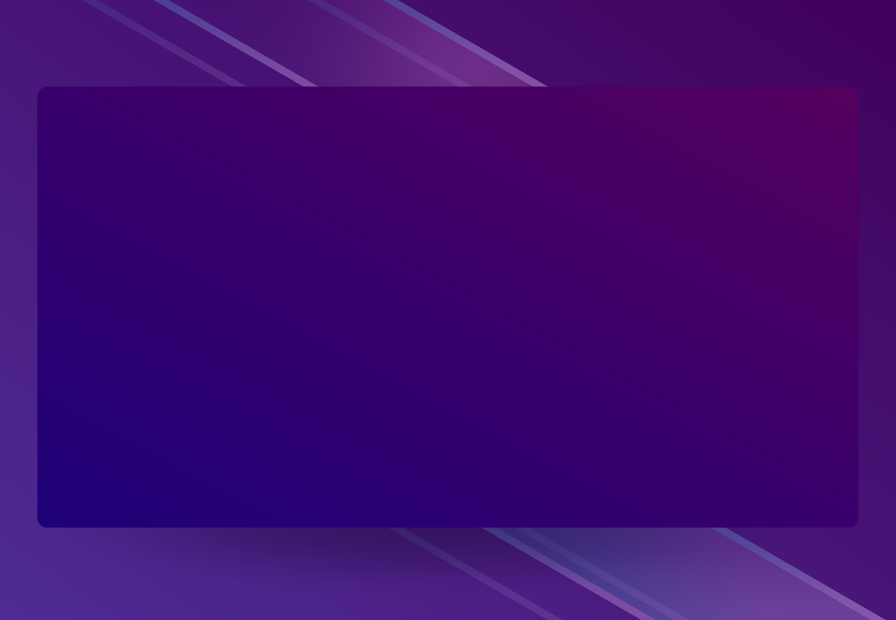
This background is drawn by a Shadertoy shader. Its source:

```glsl
#define PANEL_CENTER vec2(0.0, 0.0047)
#define PANEL_HALF vec2(0.6623, 0.3557)
#define PANEL_RADIUS 0.016
#define STRIPE_WIDTH 0.024
#define STRIPE_SLOPE 1.732
#define FAINT_ALPHA 0.30
#define BRIGHT_ALPHA 0.75
#define SHADOW_ALPHA 0.45

const vec3 VIOLET   = vec3(0.310, 0.170, 0.580);
const vec3 PLUM     = vec3(0.250, 0.000, 0.360);
const vec3 INDIGO   = vec3(0.115, 0.000, 0.470);
const vec3 MAGENTA  = vec3(0.330, 0.000, 0.370);
const vec3 STEEL    = vec3(0.290, 0.310, 0.620);
const vec3 LAVENDER = vec3(0.560, 0.370, 0.690);
const vec3 ORCHID   = vec3(0.470, 0.220, 0.570);
const vec3 TEAL     = vec3(0.250, 0.300, 0.580);
const vec3 LILAC    = vec3(0.450, 0.290, 0.640);
const vec3 SHADE    = vec3(0.140, 0.040, 0.260);

float roundedBox(vec2 p, vec2 halfSize, float radius) {
    vec2 d = abs(p) - halfSize + radius;
    return length(max(d, 0.0)) + min(max(d.x, d.y), 0.0) - radius;
}

// Smooth coverage of the span between two slanted edges
float span(float s, float left, float right, float aa) {
    return smoothstep(left - aa, left + aa, s) * (1.0 - smoothstep(right - aa, right + aa, s));
}

float stripe(float s, float right, float aa) {
    return span(s, right - STRIPE_WIDTH, right, aa);
}

// Two bright and two faint stripes, given by their right edges
float stripes(float s, vec2 bright, vec2 faint, float aa) {
    float alpha = 0.0;
    for (int i = 0; i < 2; i++) {
        alpha = max(alpha, BRIGHT_ALPHA * stripe(s, bright[i], aa));
        alpha = max(alpha, FAINT_ALPHA * stripe(s, faint[i], aa));
    }
    return alpha;
}

// 0 at the lower left corner of a box, 1 at the upper right
float diagonal(vec2 p, vec2 halfSize) {
    return clamp(0.5 + 0.25 * (p.x / halfSize.x + p.y / halfSize.y), 0.0, 1.0);
}

void mainImage(out vec4 fragColor, in vec2 fragCoord) {
    vec2 p = (fragCoord - 0.5 * iResolution.xy) / iResolution.y;
    float px = 1.0 / iResolution.y;
    float s = p.x + STRIPE_SLOPE * p.y;

    // Backdrop
    vec2 canvasHalf = vec2(0.5 * iResolution.x / iResolution.y, 0.5);
    vec3 color = mix(VIOLET, PLUM, diagonal(p, canvasHalf));

    // Soft shadow below the panel
    vec2 toShadow = (p - vec2(-0.04, -0.34)) / vec2(0.66, 0.125);
    float shadow = 1.0 - smoothstep(0.1, 1.0, length(toShadow));
    color = mix(color, SHADE, 0.8 * SHADOW_ALPHA * shadow);

    // Upper beam with a warm glow
    float upper = smoothstep(0.15, 0.33, p.y);
    float glow = exp(-dot(p - vec2(0.04, 0.385), p - vec2(0.04, 0.385)) / 0.05);
    color = mix(color, ORCHID, 0.75 * glow * upper * span(s, 0.415, 0.785, px));

    // Lower beam, cool at its left edge
    float lower = smoothstep(0.15, 0.33, -p.y);
    vec3 beam = mix(TEAL, LILAC, smoothstep(0.15, 0.55, p.x));
    float beamAlpha = mix(0.45, 0.8, smoothstep(-0.36, -0.5, p.y));
    color = mix(color, beam, beamAlpha * lower * span(s, -0.530, -0.160, px));

    // Stripes turn from steel blue to lavender downwards
    float topAlpha = upper * stripes(s, vec2(0.415, 0.785), vec2(0.300, 0.664), px);
    float lowAlpha = lower * stripes(s, vec2(-0.530, -0.160), vec2(-0.681, -0.477), px);
    float along = p.y > 0.0 ? smoothstep(0.52, 0.36, p.y) : smoothstep(-0.34, -0.5, p.y);
    color = mix(color, mix(STEEL, LAVENDER, along), max(topAlpha, lowAlpha));
    color = mix(color, SHADE, 0.45 * SHADOW_ALPHA * shadow);

    // Panel
    vec2 q = p - PANEL_CENTER;
    vec3 panel = mix(INDIGO, MAGENTA, diagonal(q, PANEL_HALF));
    float edge = roundedBox(q, PANEL_HALF, PANEL_RADIUS);
    color = mix(color, panel, 1.0 - smoothstep(-px, px, edge));

    fragColor = vec4(color, 1.0);
}
```
